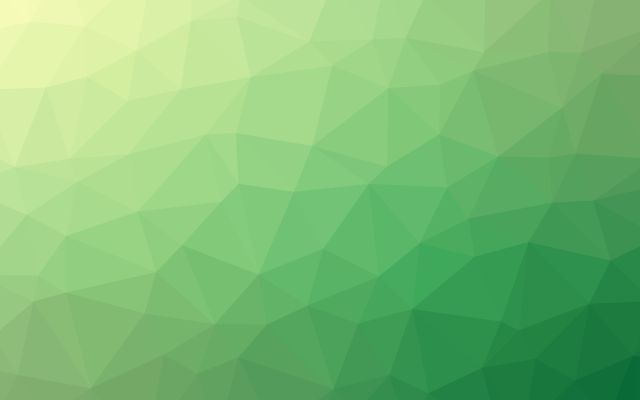
This background is drawn by a Shadertoy shader. Its source:

```glsl
// Low-poly mosaic of flat triangles shading from pale lime to deep green.

const float CELL = 0.142;   // vertex spacing, in canvas heights
const float JITTER = 0.80;  // vertex scatter, in cells

// Linear RGB to XYZ, for perceptual colour blending
const mat3 RGB_TO_XYZ = mat3(0.412, 0.213, 0.019,
                             0.358, 0.715, 0.119,
                             0.180, 0.072, 0.950);

vec3 toPerceptual(vec3 rgb) {
    return pow(RGB_TO_XYZ * pow(rgb, vec3(2.2)), vec3(1.0 / 3.0));
}

vec3 fromPerceptual(vec3 v) {
    return pow(max(inverse(RGB_TO_XYZ) * (v * v * v), 0.0), vec3(1.0 / 2.2));
}

// Seven-stop ramp, t from 0 (pale) to 1 (dark)
vec3 greenRamp(float t) {
    vec3 stops[7] = vec3[7](
        vec3(0.969, 0.988, 0.725), vec3(0.851, 0.941, 0.639),
        vec3(0.678, 0.867, 0.557), vec3(0.471, 0.776, 0.475),
        vec3(0.255, 0.671, 0.365), vec3(0.137, 0.518, 0.263),
        vec3(0.000, 0.408, 0.216));
    float s = clamp(t, 0.0, 1.0) * 6.0;
    int i = min(int(s), 5);
    return mix(toPerceptual(stops[i]), toPerceptual(stops[i + 1]), s - float(i));
}

// Blend of a rightward ramp and a downward ramp
vec3 backgroundColor(vec2 uv) {
    return fromPerceptual(mix(greenRamp(uv.x), greenRamp(1.0 - uv.y), 0.5));
}

vec2 hash22(vec2 p) {
    vec3 q = fract(p.xyx * vec3(0.1031, 0.1030, 0.0973));
    q += dot(q, q.yzx + 33.33);
    return fract((q.xx + q.yz) * q.zy);
}

vec2 gridVertex(vec2 id) {
    return id + 0.5 + JITTER * (hash22(id + 37.0) - 0.5);
}

// Signed distance to the line a-b, positive on its left
float leftOf(vec2 p, vec2 a, vec2 b) {
    vec2 e = b - a, d = p - a;
    return (e.x * d.y - e.y * d.x) / length(e);
}

// Row of the in-circle determinant
vec3 lift(vec2 p) {
    return vec3(p, dot(p, p));
}

// Adds one flat triangle with softened edges; the sum's w holds coverage
void addTriangle(inout vec4 sum, vec2 p, vec2 a, vec2 b, vec2 c,
                 float pixel, float aspect) {
    float inside = min(leftOf(p, a, b), min(leftOf(p, b, c), leftOf(p, c, a)));
    float coverage = clamp(inside / pixel + 0.5, 0.0, 1.0);
    if (coverage > 0.0) {
        vec2 middle = (a + b + c) / 3.0 * CELL;
        vec3 color = backgroundColor(middle / vec2(aspect, 1.0));
        sum += vec4(color, 1.0) * coverage;
    }
}

// Splits each jittered quad along its Delaunay diagonal
vec3 triangleMosaic(vec2 p, float pixel, float aspect) {
    vec4 sum = vec4(0.0);
    vec2 home = floor(p - 0.5);
    for (int j = -1; j <= 1; j++) {
        for (int i = -1; i <= 1; i++) {
            vec2 id = home + vec2(i, j);
            vec2 a = gridVertex(id);
            vec2 b = gridVertex(id + vec2(1.0, 0.0));
            vec2 c = gridVertex(id + vec2(1.0, 1.0));
            vec2 d = gridVertex(id + vec2(0.0, 1.0));
            float inCircle = determinant(mat3(lift(a - c), lift(b - c), lift(d - c)));
            if (inCircle > 0.0) {
                addTriangle(sum, p, a, b, c, pixel, aspect);
                addTriangle(sum, p, a, c, d, pixel, aspect);
            } else {
                addTriangle(sum, p, a, b, d, pixel, aspect);
                addTriangle(sum, p, b, c, d, pixel, aspect);
            }
        }
    }
    return sum.rgb / max(sum.w, 0.001);
}

void mainImage(out vec4 fragColor, in vec2 fragCoord) {
    float aspect = iResolution.x / iResolution.y;
    vec2 p = fragCoord / iResolution.y / CELL;
    float pixel = 1.0 / (iResolution.y * CELL);
    fragColor = vec4(triangleMosaic(p, pixel, aspect), 1.0);
}
```
